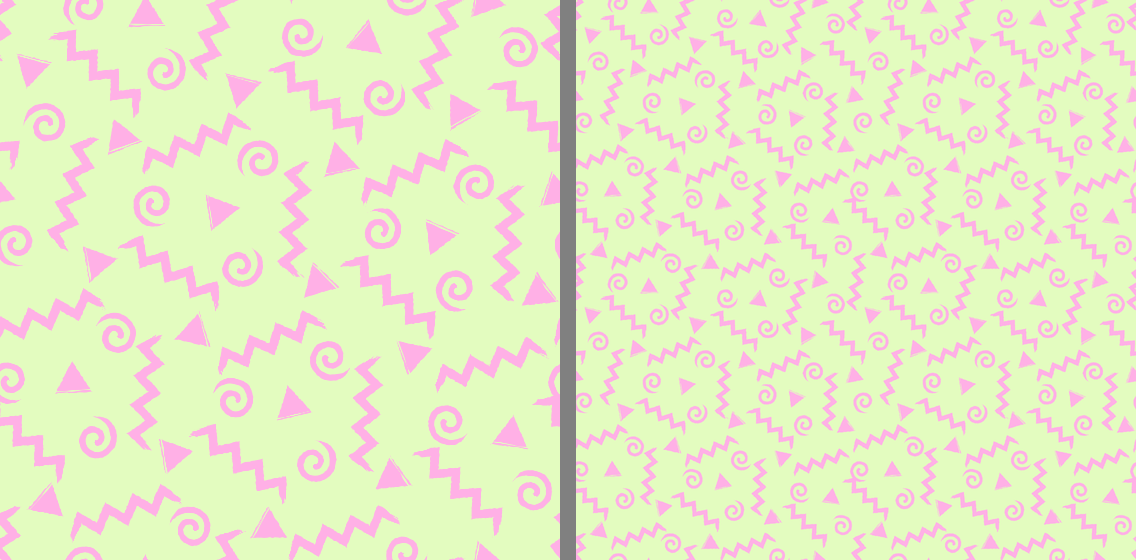
Left, the tile; right, the same tile 2 across and 2 down.
Reproduce this pattern procedurally as a three.js fragment shader.

```glsl
// Scattered brush-drawn zigzags, triangles and spirals in pink on pale lime.
// Zigzags sit on a jittered 23-point lattice that wraps round the unit square;
// each gap between three of them holds a triangle or a spiral, pushed clear.
varying vec2 vUv;

float hash(vec2 p) {
  vec3 q = fract(p.xyx * 0.1031);
  q += dot(q, q.yzx + 33.33);
  return fract((q.x + q.y) * q.z);
}

float noise(vec2 p) {
  vec2 c = floor(p), f = fract(p);
  f *= f * (3.0 - 2.0 * f);
  return mix(mix(hash(c), hash(c + vec2(1, 0)), f.x),
             mix(hash(c + vec2(0, 1)), hash(c + vec2(1, 1)), f.x), f.y);
}

// Shortest offset on the repeating square
vec2 wrap(vec2 d) { return d - floor(d + 0.5); }

vec2 turn(vec2 p, float a) {
  float c = cos(a), s = sin(a);
  return vec2(c * p.x + s * p.y, c * p.y - s * p.x);
}

float wrapIndex(float i) { return floor(mod(i + 0.5, 23.0)); }

vec2 zigCentre(float i) {
  i = wrapIndex(i);
  vec2 jitter = vec2(hash(vec2(i, 3.0)), hash(vec2(i, 8.0))) - 0.5;
  return vec2(i, 5.0 * i) / 23.0 + 0.012 * jitter;
}

// Three headings in rotation keep neighbours from running into each other
vec2 zigAxis(float i) {
  i = wrapIndex(i);
  float kind = mod(i + 0.5, 3.0);
  vec2 axis = kind < 1.0 ? vec2(1, 5) : kind < 2.0 ? vec2(4, -3) : vec2(5, 2);
  return turn(normalize(axis), 0.3 * (hash(vec2(i, 14.0)) - 0.5));
}

// Moves a gap's motif away from the three zigzags at its corners
vec2 pushClear(vec2 gap, float i, float stepIndex) {
  vec2 push = vec2(0.0);
  for (int k = 0; k < 3; k++) {
    float j = i + (k == 0 ? 0.0 : k == 1 ? stepIndex : 5.0);
    vec2 axis = zigAxis(j), v = wrap(gap - zigCentre(j));
    v -= axis * dot(v, axis);
    push += 0.0009 * v / max(dot(v, v), 0.001);
  }
  return push;
}

float fray(vec2 p, float seed) {
  return 0.0018 * (noise(p * 260.0 + seed * 37.0) - 0.5);
}

float zigzag(vec2 p, float seed) {
  float side = p.x - 0.0296 * (abs(mod(p.y / 0.026, 2.0) - 1.0) - 0.5);
  float reach = abs(p.y);
  float d = abs(side) / 1.52 - 0.0077 + fray(p, seed);
  // Dry, thinning tips
  float streak = noise(vec2(side * 450.0, p.y * 70.0) + seed * 19.0);
  d += smoothstep(0.084, 0.104, reach) * (0.002 + 0.007 * (streak - 0.2));
  return max(d, 0.7 * (reach - 0.103) + fray(p + 0.3, seed));
}

float triangle(vec2 p, float seed) {
  float d = max(p.y, 0.866 * abs(p.x) - 0.5 * p.y) - 0.0188 + fray(p, seed);
  // Broken dry line just inside one side
  float streak = noise(vec2(p.x * 60.0, p.y * 500.0) + seed * 23.0);
  float line = abs(p.y - 0.0155 + 0.12 * p.x * (hash(vec2(seed, 41.0)) - 0.5));
  return max(d, 0.0026 * streak - 0.0004 - line);
}

float spiral(vec2 p, float seed) {
  float angle = mod(-atan(p.y, p.x), 6.28319), d = 1.0;
  float radius = length(p) + 0.002 * (noise(p * 70.0 + seed * 11.0) - 0.5);
  for (int n = 0; n < 2; n++) {
    float a = angle + 6.28319 * float(n);
    float taper = smoothstep(-0.2, 1.3, a) * (1.0 - smoothstep(9.5, 10.2, a));
    float halfWidth = mix(-0.002, 0.0054, taper);
    d = min(d, abs(radius - 0.0405 + 0.0035 * a) - halfWidth);
  }
  return d + 0.7 * fray(p, seed);
}

void main() {
  float d = 1.0;
  for (int n = 0; n < 23; n++) {
    float i = float(n), spin = hash(vec2(i, 27.0));
    vec2 node = vec2(i, 5.0 * i) / 23.0;

    vec2 p = wrap(vUv - zigCentre(i)), axis = zigAxis(i);
    if (dot(p, p) < 0.014)
      d = min(d, zigzag(vec2(dot(p, vec2(axis.y, -axis.x)), dot(p, axis)), i));

    vec2 gap = node + vec2(6, 7) / 69.0;
    p = wrap(vUv - gap);
    if (dot(p, p) < 0.009) {
      float a = -0.71 + 1.2 * (spin - 0.5) + 2.0944 * floor(3.0 * fract(spin * 7.0));
      d = min(d, triangle(turn(p - pushClear(gap, i, 1.0), a), i));
    }

    gap = node + vec2(9, -1) / 69.0;
    p = wrap(vUv - gap);
    if (dot(p, p) < 0.009) {
      vec2 q = turn(p - pushClear(gap, i, 4.0), 6.28319 * fract(spin * 13.0));
      d = min(d, spiral(q + vec2(0.004, 0.0), i));
    }
  }
  vec3 lime = vec3(0.89, 0.99, 0.75), pink = vec3(1.0, 0.69, 0.90);
  gl_FragColor = vec4(mix(pink, lime, smoothstep(-0.001, 0.001, d)), 1.0);
}
```
